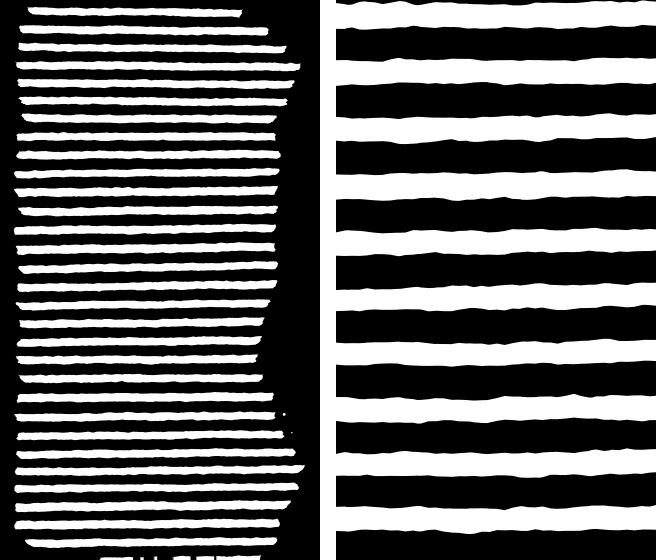
Left, the full canvas; right, a detail of the centre.
This pattern is drawn by a Shadertoy shader. Its source:

```glsl
// Hand-inked white bars stacked down a black page, with ragged edges and ends.
// Each bar is a distance function: a tilted strip, roughened by noise and cut
// obliquely at both ends. Smooth bumps over the row number shape the outline.

const vec2 PAGE = vec2(440.0, 768.0);   // design units across the canvas
const float LAST_ROW = 30.0;            // rows 0..30, the last one worn
const float FIRST_Y = 17.0;             // depth of the first bar
const float PITCH = 25.07;              // spacing of bars
const float HALF_THICK = 5.35;
const float LEFT_EDGE = 23.0;
const float RIGHT_EDGE = 381.0;
const float FINE_ROUGH = 1.5;           // short ripples on bar edges
const float SLOW_ROUGH = 1.6;           // long waver of the bar
const vec3 PAPER = vec3(0.0);
const vec3 INK = vec3(0.995);

float hash(vec2 p) {
    return fract(sin(dot(p, vec2(127.1, 311.7))) * 43758.5453);
}

// Straight-segment noise in -0.5..0.5, for a faceted, cut-paper edge
float facetNoise(float x, float seed) {
    float cell = floor(x);
    return mix(hash(vec2(cell, seed)), hash(vec2(cell + 1.0, seed)), x - cell) - 0.5;
}

float bump(float x, float center, float width) {
    float t = (x - center) / width;
    return exp(-t * t);
}

// Slow departure of a bar from the even pitch
float rowY(float row) {
    return FIRST_Y + PITCH * row - 5.3 * bump(row, 8.3, 4.8)
         + 3.5 * bump(row, 23.2, 2.3);
}

// Total fall from the left end to the right end
float rowTilt(float row) {
    return mix(3.5, -4.0, smoothstep(5.0, 9.5, row))
         - 3.0 * bump(row, 14.0, 2.0) + 3.0 * bump(row, 20.0, 1.5);
}

float leftEnd(float row) {
    return LEFT_EDGE + 8.0 * (hash(vec2(row, 3.0)) - 0.5)
         + 17.0 * bump(row, 0.0, 0.7) + 117.0 * bump(row, LAST_ROW, 0.4)
         + 8.0 * bump(row, 5.5, 0.8) + 9.0 * bump(row, 29.0, 0.4);
}

float rightEnd(float row) {
    return RIGHT_EDGE + 8.0 * (hash(vec2(row, 5.0)) - 0.5)
         + 34.0 * bump(row, 3.3, 1.6) - 50.0 * bump(row, 0.0, 0.9)
         - 25.0 * bump(row, 18.3, 2.5) + 36.0 * bump(row, 25.2, 2.0)
         - 20.0 * bump(row, LAST_ROW, 0.6);
}

// Crumbled stretch and small breaks in the worn bottom bar
float wornGaps(float x) {
    float crumbs = 28.0 - abs(x - 211.0);
    crumbs = min(crumbs, 9.0 * (facetNoise(x / 5.0, 91.0) + 0.22));
    return max(crumbs, max(4.0 - abs(x - 266.0), 1.5 - abs(x - 296.0)));
}

float barDistance(vec2 p, float row) {
    float left = leftEnd(row);
    float right = rightEnd(row);
    float y = p.y - rowY(row) - rowTilt(row) * (p.x / PAGE.x - 0.45);
    y -= SLOW_ROUGH * facetNoise(p.x / 42.0, row + 40.0);

    // Upper and lower edges ripple independently
    float side = y < 0.0 ? 0.0 : 50.0;
    float ripple = facetNoise(p.x / 8.0, row + side + 100.0)
                 + 0.5 * facetNoise(p.x / 3.5, row + side + 230.0);
    float thick = HALF_THICK + 0.8 * (hash(vec2(row, 9.0)) - 0.5);
    float strip = abs(y) - thick - FINE_ROUGH * ripple;

    // Oblique, chipped ends, mostly cut back along the lower edge
    float leftCut = mix(-0.25, 1.0, hash(vec2(row, 13.0)));
    float rightCut = mix(-0.2, 1.0, hash(vec2(row, 17.0)));
    float chip = 4.0 * facetNoise(y / 3.0, row + 300.0);
    float leftD = left + leftCut * (y + 3.0) + chip - p.x;
    float rightD = p.x - right + rightCut * (y + 3.0) + chip;
    float ends = max(leftD, rightD);
    float corner = max(strip, 0.7 * (strip + ends + 2.5));
    float d = max(corner, ends * 0.8);

    if (row == LAST_ROW) d = max(d, wornGaps(p.x));

    // Stray ink drops just past two of the lower bars
    if (abs(row - 22.5) < 1.0) {
        float radius = 23.9 - row;
        vec2 drop = vec2(right + 11.0, -2.0);
        d = min(d, length(vec2(p.x, y) - drop) - radius);
    }
    return d;
}

void mainImage(out vec4 fragColor, in vec2 fragCoord) {
    vec2 p = fragCoord / iResolution.xy * PAGE;
    p.y = PAGE.y - p.y;
    float pixel = PAGE.y / iResolution.y;

    // Nearest bar and its neighbours
    float nearest = round((p.y - FIRST_Y) / PITCH);
    float d = PAGE.y;
    for (float k = -1.0; k <= 1.0; k++) {
        float row = nearest + k;
        if (row >= 0.0 && row <= LAST_ROW) d = min(d, barDistance(p, row));
    }

    float coverage = clamp(0.5 - d / pixel, 0.0, 1.0);
    fragColor = vec4(mix(PAPER, INK, coverage), 1.0);
}
```
